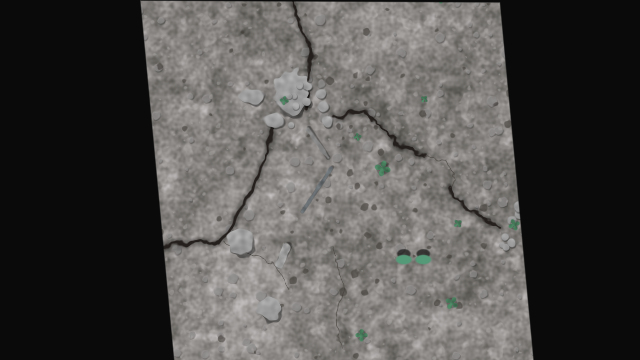
Reproduce this texture procedurally as a Shadertoy shader.

```glsl
// Cracked dry soil on a slightly leaning panel between black margins.
// Gradient noise mottles the earth; warped polylines cut the cracks, and
// hashed grids scatter pebbles, debris and sprouts over it.

vec2 hash2(vec2 p) {
    vec3 q = fract(p.xyx * vec3(.1031, .1030, .0973));
    q += dot(q, q.yzx + 33.33);
    return fract((q.xx + q.yz) * q.zy);
}

float corner(vec2 cell, vec2 f, vec2 o) {
    return dot(hash2(cell + o) * 2. - 1., f - o);
}

float noise(vec2 p) {
    vec2 i = floor(p), f = p - i, u = f * f * (3. - 2. * f);
    return mix(mix(corner(i, f, vec2(0)), corner(i, f, vec2(1, 0)), u.x),
               mix(corner(i, f, vec2(0, 1)), corner(i, f, vec2(1)), u.x), u.y);
}

// Coverage of a shape from its signed distance, with a soft edge
float cover(float d) {
    float soft = max(.0025, .8 / iResolution.y);
    return smoothstep(soft, -soft, d);
}

float segment(vec2 p, vec2 a, vec2 b) {
    vec2 v = b - a;
    return length(p - a - v * clamp(dot(p - a, v) / dot(v, v), 0., 1.));
}

float crack(vec2 p, vec2 a, vec2 b, vec2 c, vec2 d) {
    return min(segment(p, a, b), min(segment(p, b, c), segment(p, c, d)));
}

// Distance to stones scattered on a jittered grid
float stones(vec2 p, float cells, float density) {
    vec2 g = p * cells;
    float d = 1.;
    for (int k = 0; k < 9; k++) {
        vec2 id = floor(g) + vec2(k % 3, k / 3) - 1., kind = hash2(id + 37.);
        float r = mix(.12, .36, kind.y * kind.y);
        if (kind.x < density) d = min(d, length(g - id - .2 - .6 * hash2(id)) - r);
    }
    return d / cells;
}

void clod(inout vec3 col, vec2 p, vec2 at, vec2 size) {
    vec2 q = (p - at) / size;
    float rough = .45 * noise(p * 45. + at * 9.) - 1., s = min(size.x, size.y);
    col *= 1. - .4 * cover((length(q + vec2(-.15, .25)) + rough) * s);
    float tone = .62 + .13 * noise(p * 60.) + .04 * q.y;
    col = mix(col, vec3(tone), cover((length(q) + rough) * s));
}

void twig(inout vec3 col, vec2 p, vec2 a, vec2 b, float w, vec3 tint) {
    col *= 1. - .35 * cover(segment(p, a + .004, b) - w);
    float d = segment(p, a, b) - w * (1. + noise(p * 40.));
    col = mix(col, tint * (1. + .4 * noise(p * 70.)), .85 * cover(d));
}

// Four-leaved sprout
void sprout(inout vec3 col, vec2 q, float size, float turn) {
    float leaf = pow(abs(cos(2. * atan(q.y, q.x + 1e-5) + turn)), .7);
    col *= 1. - .25 * cover(length(q) - size * .8);
    vec3 green = vec3(.27, .5, .36) * (1. + .5 * noise(q * 80.));
    col = mix(col, green, .9 * cover(length(q) - size * (.15 + .85 * leaf)));
}

vec3 soil(vec2 p) {
    float tone = .49 + .13 * noise(p * 5.) + .15 * noise(p * 14.)
               + .16 * noise(p * 38.) + .13 * noise(p * 95.);
    // Paler ground at lower left, then pale crumbling crust
    tone += .08 * exp(-12. * dot(p - vec2(.66, .2), p - vec2(.66, .2)));
    tone += .08 * smoothstep(.08, .35, noise(p * 22. + 7.) + .5 * noise(p * 60.));
    return mix(vec3(.34, .332, .312), vec3(.68, .665, .66), (tone - .33) / .34);
}

void mainImage(out vec4 fragColor, in vec2 fragCoord) {
    vec2 p = (fragCoord - .5 * iResolution.xy) / iResolution.y + vec2(.889, .5);
    vec2 wobble = vec2(noise(p * 28.), noise(p * 28. + 19.));
    vec2 q = p + .016 * wobble + .006 * noise(p * 80.);
    vec3 col = soil(p);

    // Pebbles and dark debris
    vec2 r = p + .006 * noise(p * 75.);
    col *= 1. - .22 * cover(stones(r + vec2(-.002, .003), 24., .22));
    col = mix(col, vec3(.61, .6, .6), .65 * cover(stones(r, 24., .22)));
    col = mix(col, vec3(.66, .65, .64), .5 * cover(stones(r + 3., 55., .16)));
    col = mix(col, vec3(.25, .23, .21), .6 * cover(stones(r + 8., 30., .07)));

    // Wide cracks, then hairline ones
    float wide = crack(q, vec2(.81, 1), vec2(.836, .92), vec2(.863, .866), vec2(.85, .7));
    wide = min(wide, crack(q, vec2(.926, .676), vec2(1.012, .692), vec2(1.11, .595), vec2(1.18, .567)));
    wide = min(wide, crack(q, vec2(.757, .65), vec2(.736, .56), vec2(.694, .463), vec2(.632, .352)));
    wide = min(wide, crack(q, vec2(.632, .352), vec2(.606, .326), vec2(.54, .329), vec2(.44, .316)));
    wide = min(wide, crack(q, vec2(1.245, .48), vec2(1.265, .45), vec2(1.3, .42), vec2(1.384, .368)));
    float fine = crack(q, vec2(1.18, .567), vec2(1.24, .55), vec2(1.269, .5), vec2(1.245, .48));
    fine = min(fine, crack(q, vec2(.62, .326), vec2(.68, .305), vec2(.74, .28), vec2(.81, .2)));
    fine = min(fine, crack(q, vec2(.926, .317), vec2(.956, .2), vec2(.933, .13), vec2(.947, .03)));
    col *= 1. - .25 * smoothstep(.018, .004, wide);
    col = mix(col, vec3(.13, .11, .1), .95 * cover(wide - .004 - .004 * noise(p * 35.)));
    col = mix(col, vec3(.25, .23, .21), .8 * cover(fine - .0008));

    // Twigs and a pale chip
    twig(col, p, vec2(.855, .64), vec2(.912, .562), .006, vec3(.53));
    twig(col, p, vec2(.92, .532), vec2(.84, .412), .0045, vec3(.42, .45, .47));
    twig(col, p, vec2(.797, .313), vec2(.776, .265), .011, vec3(.66));

    // Large clods, then crumbs heaped at the junction and right edge
    clod(col, p, vec2(.81, .745), vec2(.046, .062));
    clod(col, p, vec2(.7, .732), vec2(.033, .022));
    clod(col, p, vec2(.762, .665), vec2(.028, .019));
    clod(col, p, vec2(.668, .33), vec2(.036, .038));
    clod(col, p, vec2(.747, .143), vec2(.032));
    for (int i = 0; i < 18; i++) {
        vec2 h = hash2(vec2(i, 4)) - .5;
        vec2 at = i < 11 ? vec2(.86, .71) + .13 * h : vec2(1.42, .37) + h * vec2(.06, .16);
        clod(col, p, at, vec2(.012 + .009 * h.x));
    }

    // Scattered sprouts, a central one and a two-leaved seedling
    vec2 cell = floor(p * 4.5), h = hash2(cell + 51.), k = hash2(cell + 83.);
    if (k.x < .5 && p.x + p.y > 1.05)
        sprout(col, p - (cell + .15 + .7 * h) / 4.5, .01 + .009 * k.y, 6. * h.x);
    sprout(col, p - vec2(1.063, .532), .022, .5);
    vec2 leaf = vec2(abs(p.x - 1.149) - .027, p.y - .279);
    col *= 1. - .6 * cover(length(leaf * vec2(.7, 1) - vec2(0, .016)) - .013);
    col = mix(col, vec3(.33, .6, .47), cover(length(leaf * vec2(.6, 1)) - .013));

    // Leaning panel on black
    float edge = max(abs(p.x - .983 + .094 * p.y) - .499, p.y - 1. + .005 * p.x);
    fragColor = vec4(mix(vec3(.04), clamp(col, 0., 1.), cover(edge)), 1);
}
```
